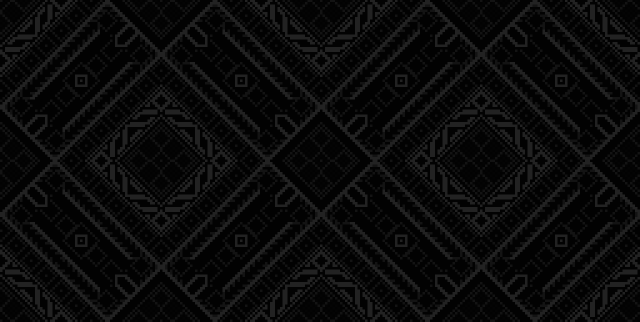
Give the GLSL for this pattern, as a WebGL 1 fragment shader.

```glsl
precision highp float;
uniform vec2 u_resolution;

const float STITCHES_ACROSS = 256.0;
const float HALF_REPEAT = 64.0;
const vec3 CLOTH = vec3(0.008);
const vec3 DIM_THREAD = vec3(0.074);
const vec3 BRIGHT_THREAD = vec3(0.132);

// 1 when x lies between whole stitch counts lo and hi
float within(float x, float lo, float hi) {
  return step(lo - 0.5, x) * step(x, hi + 0.5);
}

float squareRing(vec2 p, float inner, float outer) {
  return within(max(abs(p.x), abs(p.y)), inner, outer);
}

float diamondRing(vec2 p, float radius) {
  return within(abs(p.x) + abs(p.y), radius, radius);
}

// signed offset from the nearest multiple of period
float centered(float x, float period) {
  return mod(x + 0.5 * period, period) - 0.5 * period;
}

float ticks(float along, float across, float start) {
  return within(across, start, start + 1.0) * within(mod(along, 4.0), 0.0, 1.0);
}

// row of slanted, interlocking links
float chain(float along, float across) {
  float slant = centered(along + across, 10.0);
  float sides = within(abs(slant), 4.0, 5.0) * within(abs(across), 0.0, 3.0);
  float caps = within(slant * sign(across), 0.0, 4.0) * within(abs(across), 3.0, 4.0);
  return max(sides, caps);
}

// five small diamonds over a faint mesh, for folded coordinates
float flower(vec2 p, float edge) {
  float petals = max(diamondRing(p - vec2(9.0, 0.0), 4.0), diamondRing(p - vec2(0.0, 9.0), 4.0));
  petals = max(petals, max(diamondRing(p, 4.0), within(p.x + p.y, 0.0, 0.0)));
  float mesh = 0.12 * within(mod(p.x + p.y, 2.0), 0.0, 0.0) * within(p.x + p.y, 0.0, edge - 3.0);
  return max(max(petals, mesh), diamondRing(p, edge));
}

// x is dim thread, y is bright thread
vec2 largeDiamond(vec2 p, float along, float across) {
  float dim = flower(p, 15.0) * within(across, 0.0, 15.0);
  vec2 bead = vec2(centered(along, 12.0), across - 36.0);
  dim = max(dim, max(squareRing(bead, 4.0, 4.0), squareRing(bead, 0.0, 0.0)));

  float bright = within(across, 18.0, 18.0) + within(across, 30.0, 30.0);
  bright = max(bright, chain(along, across - 24.0) * within(along, 0.0, 18.0));
  bright = max(bright, squareRing(vec2(along, across) - 24.0, 3.0, 4.0));
  return vec2(dim, bright);
}

vec2 combPanel(vec2 p, float along, float across) {
  float fromAxis = HALF_REPEAT - across;
  float dim = max(ticks(along, across, 44.0), ticks(across, along, 40.0));
  dim = max(dim, ticks(along, across, 49.0) * within(along, 0.0, 29.0));
  vec2 axisBead = vec2(centered(along, 12.0), fromAxis);
  dim = max(dim, squareRing(axisBead, 4.0, 4.0) * within(along, 7.0, 29.0));
  vec2 endBead = vec2(centered(across - 50.0, 12.0), along - 34.0);
  dim = max(dim, squareRing(endBead, 4.0, 4.0) * within(across, 46.0, 58.0));
  dim = max(dim, squareRing(vec2(along, fromAxis), 7.0, 7.0));

  float bright = within(across, 51.0, 52.0) * within(along, 0.0, 27.0);
  vec2 eye = p - 0.5 * HALF_REPEAT;
  bright = max(bright, squareRing(eye, 2.0, 2.0) + squareRing(eye, 0.0, 0.0));

  // narrow hollow bar reaching out from the small diamond
  float reach = HALF_REPEAT - max(p.x, p.y);
  float clearing = within(reach, 0.0, 19.0) * within(fromAxis, 0.0, 6.0);
  float bar = within(reach, 0.0, 18.0) * within(fromAxis, 0.0, 4.0);
  float outline = bar * max(within(fromAxis, 3.0, 4.0), within(reach, 18.0, 18.0));
  return mix(vec2(dim, bright), vec2(0.0, outline), clearing);
}

vec3 stitchColor(vec2 cell) {
  // mirror the repeat, then turn its far half onto the near half
  vec2 p = abs(mod(cell + HALF_REPEAT, 2.0 * HALF_REPEAT) - HALF_REPEAT);
  if (p.x + p.y > HALF_REPEAT) p = HALF_REPEAT - p;
  float across = p.x + p.y;
  float along = abs(p.x - p.y);

  vec2 thread = across < 42.0 ? largeDiamond(p, along, across) : combPanel(p, along, across);
  if (along > 43.5) {
    vec2 fromSmall = vec2(HALF_REPEAT - max(p.x, p.y), min(p.x, p.y));
    thread = vec2(flower(fromSmall, 15.0), 0.0);
  }
  // border lines shared by both diamonds
  float border = max(within(along, 42.0, 43.0), within(across, 42.0, 43.0) * within(along, 0.0, 43.0));
  thread.y = max(thread.y, border);
  vec3 color = mix(CLOTH, DIM_THREAD, clamp(thread.x, 0.0, 1.0));
  return mix(color, BRIGHT_THREAD, clamp(thread.y, 0.0, 1.0));
}

void main() {
  // average four samples to soften stitch edges
  vec3 color = vec3(0.0);
  for (int i = 0; i < 4; i++) {
    float n = float(i);
    vec2 offset = vec2(mod(n, 2.0), floor(n * 0.5)) * 0.5 - 0.25;
    vec2 cell = floor((gl_FragCoord.xy + offset) / u_resolution.x * STITCHES_ACROSS);
    color += 0.25 * stitchColor(cell);
  }
  gl_FragColor = vec4(color, 1.0);
}
```
